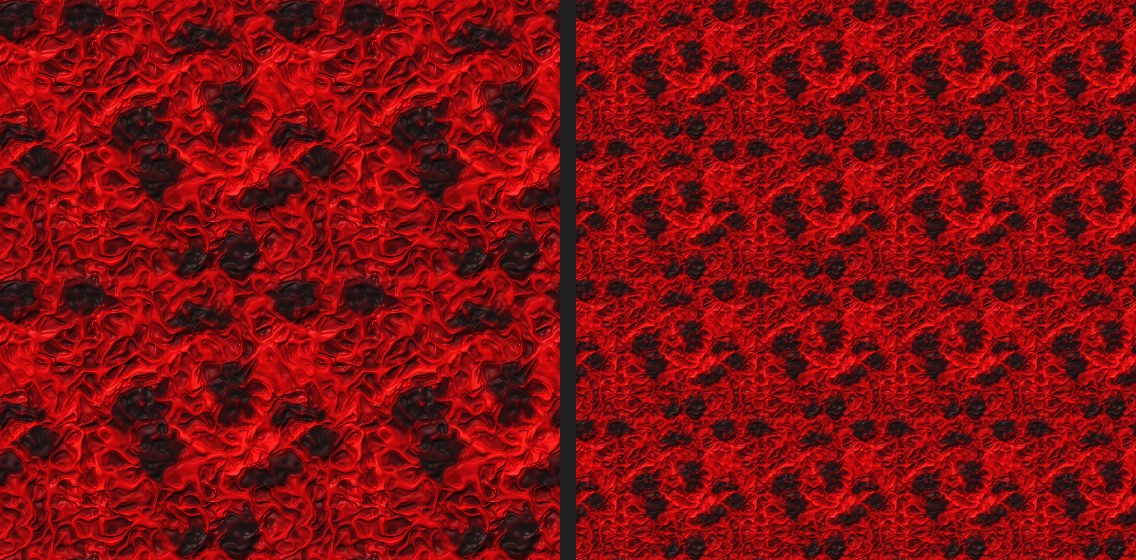
Left, the tile; right, the same tile 2 across and 2 down.
Give the GLSL for this texture, as a Shadertoy shader.

```glsl
// Glossy molten red veins over black coal mounds, a relief tiled two by two.

const float REPEATS = 2.0;
const vec3 COAL = vec3(0.11, 0.07, 0.07);
const vec3 MAROON = vec3(0.25, 0.04, 0.05);
const vec3 BLOOD = vec3(0.54, 0.035, 0.045);
const vec3 SCARLET = vec3(0.71, 0.03, 0.04);
const vec3 EMBER = vec3(0.88, 0.11, 0.09);

// Mounds: centre and radii. Veins: start and end. All in units of one tile.
const vec4 MOUNDS[11] = vec4[11](
    vec4(0.50, 0.55, 0.11, 0.08), vec4(0.57, 0.40, 0.09, 0.13),
    vec4(0.83, 0.61, 0.08, 0.12), vec4(0.97, 0.32, 0.11, 0.06),
    vec4(0.05, 0.52, 0.11, 0.05), vec4(0.13, 0.42, 0.10, 0.06),
    vec4(0.31, 0.94, 0.10, 0.08), vec4(0.72, 0.86, 0.12, 0.06),
    vec4(0.86, 0.10, 0.08, 0.09), vec4(0.68, 0.07, 0.08, 0.05),
    vec4(0.05, 0.93, 0.09, 0.08));
const vec4 VEINS[8] = vec4[8](
    vec4(0.83, 0.32, 0.62, 0.47), vec4(0.83, 0.32, 0.96, 0.61),
    vec4(0.83, 0.32, 1.12, 0.48), vec4(0.25, 0.50, 0.47, 0.64),
    vec4(0.46, 0.65, 0.67, 0.74), vec4(0.29, 0.44, 0.27, 0.19),
    vec4(0.35, 0.33, 0.38, 0.12), vec4(0.66, 0.74, 0.75, 0.54));

float hash(vec2 p, float seed) {
    vec3 q = fract(vec3(p.xyx + seed * 7.3) * vec3(0.1031, 0.1030, 0.0973));
    q += dot(q, q.yzx + 33.33);
    return fract((q.x + q.y) * q.z);
}

float cornerSlope(vec2 cell, vec2 offset, float period, float seed) {
    float angle = 6.2832 * hash(mod(cell, period), seed);
    return dot(vec2(cos(angle), sin(angle)), offset);
}

// Gradient noise that wraps once per tile at a whole frequency.
float noise(vec2 p, float freq, float seed) {
    p *= freq;
    vec2 i = floor(p), f = p - i, e = vec2(1.0, 0.0);
    vec2 u = f * f * f * (f * (f * 6.0 - 15.0) + 10.0);
    float low = mix(cornerSlope(i, f, freq, seed),
                    cornerSlope(i + e, f - e, freq, seed), u.x);
    float high = mix(cornerSlope(i + e.yx, f - e.yx, freq, seed),
                     cornerSlope(i + e.xx, f - e.xx, freq, seed), u.x);
    return mix(low, high, u.y);
}

float rope(vec2 p, float freq, float seed) {
    return 1.0 - smoothstep(0.0, 0.28, abs(noise(p, freq, seed)));
}

// Shortest offset between two points on the wrapping tile.
vec2 wrapOffset(vec2 p, vec2 centre) {
    return fract(p - centre + 0.5) - 0.5;
}

float ellipseMask(vec2 p, vec4 e) {
    return 1.0 - smoothstep(0.55, 1.25, length(wrapOffset(p, e.xy) / e.zw));
}

float veinMask(vec2 p, vec4 ends, float width) {
    vec2 halfSpan = 0.5 * (ends.zw - ends.xy);
    vec2 d = wrapOffset(p, ends.xy + halfSpan);
    float t = clamp(dot(d, halfSpan) / dot(halfSpan, halfSpan), -1.0, 1.0);
    float r = length(d - halfSpan * t) / (width * (1.0 - 0.35 * t));
    return exp(-r * r);
}

// Returns relief height in x and heat (position on the colour ramp) in y.
vec2 surface(vec2 p) {
    vec2 bend = vec2(noise(p, 6.0, 1.0), noise(p, 6.0, 2.0));
    vec2 curl = vec2(noise(p, 17.0, 3.0), noise(p, 17.0, 4.0));
    vec2 q = p + 0.05 * bend + 0.025 * curl;
    vec2 gentle = p + 0.015 * bend + 0.018 * curl;

    float mound = 0.0, vein = 0.0;
    for (int i = 0; i < 11; i++) mound = max(mound, ellipseMask(q, MOUNDS[i]));
    for (int i = 0; i < 8; i++) vein = max(vein, veinMask(gentle, VEINS[i], 0.022));
    float pool = ellipseMask(q, vec4(0.05, 0.72, 0.13, 0.12));
    mound *= (1.0 - vein) * (1.0 - pool);

    float ropes = max(rope(q, 11.0, 5.0), 0.75 * rope(q, 18.0, 6.0));
    float speckle = smoothstep(0.1, 0.45, noise(q, 22.0, 7.0));
    float heat = 0.27 + 0.5 * ropes * (1.0 - 0.75 * mound) - 0.3 * mound;
    heat += 0.25 * noise(p, 25.0, 8.0) + 0.28 * mound * speckle;
    heat += 0.4 * vein + 0.28 * pool * (1.0 - 0.5 * ropes);
    float ripple = 0.035 * sin(heat * 20.0);
    return vec2(heat + 0.75 * mound + ripple, heat);
}

vec3 heatColor(float heat) {
    vec3 c = mix(COAL, MAROON, smoothstep(0.0, 0.25, heat));
    c = mix(c, BLOOD, smoothstep(0.18, 0.56, heat));
    c = mix(c, SCARLET, smoothstep(0.52, 0.85, heat));
    return mix(c, EMBER, smoothstep(0.85, 1.2, heat));
}

void mainImage(out vec4 fragColor, in vec2 fragCoord) {
    vec2 p = fract(fragCoord / iResolution.xy * REPEATS);
    const float STEP = 0.003;
    vec2 here = surface(p);
    vec2 slope = vec2(surface(p + vec2(STEP, 0.0)).x,
                      surface(p + vec2(0.0, STEP)).x) - here.x;

    // Light from above, with a soft gloss that varies over the tile
    vec3 normal = normalize(vec3(-slope * 0.028 / STEP, 1.0));
    vec3 light = normalize(vec3(-0.2, 0.5, 0.84));
    vec3 halfway = normalize(light + vec3(0.0, 0.0, 1.0));
    float shade = 0.25 + 0.88 * max(dot(normal, light), 0.0) / light.z;
    float gloss = 0.2 + 0.35 * smoothstep(0.0, 0.4, noise(p, 7.0, 9.0));
    float shine = gloss * pow(max(dot(normal, halfway), 0.0), 60.0);

    vec3 color = heatColor(here.y) * shade + shine * vec3(0.55, 0.42, 0.4);
    fragColor = vec4(clamp(color, 0.0, 1.0), 1.0);
}
```
